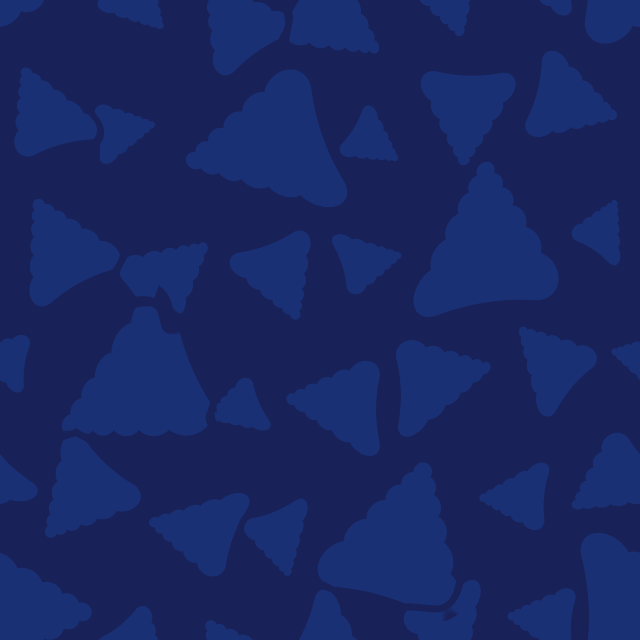
Write a three.js fragment shader that draws this pattern.

```glsl
#define GROUND vec3(0.094, 0.129, 0.345)
#define SHAPE vec3(0.102, 0.188, 0.459)
#define COUNT 30
#define LAYERS 6
#define LARGE 0.226
#define MEDIUM 0.136
#define SMALL 0.094
#define LEAN 0.5
#define DROOP 0.3
#define JITTER 0.022
#define GAP 0.005
#define EDGE 0.001

varying vec2 vUv;

const float TAU = 6.28319;

vec4 hash41(float n) {
  vec4 p = fract(vec4(n) * vec4(0.1031, 0.1030, 0.0973, 0.1099));
  p += dot(p, p.wzxy + 33.33);
  return fract((p.xxyz + p.yzzw) * p.zywx);
}

// Leaning stack of drooping capsules: two scalloped sides, one smooth hollow side
float scallopedTriangle(vec2 p, float lean) {
  p.x += lean * p.y;
  p.y += DROOP * p.x * p.x;
  float d = 1.0;
  for (int k = 0; k < LAYERS; k++) {
    float t = float(k) / float(LAYERS - 1);
    float rise = (t - 0.3 * t * t) / 0.7;
    float halfLength = 0.35 * (1.0 - rise);
    float radius = mix(0.17, 0.065, rise);
    vec2 q = vec2(max(abs(p.x) - halfLength, 0.0), p.y - mix(-0.31, 0.44, rise));
    d = min(d, length(q) - radius);
  }
  return d;
}

// Wrapping lattice of five rows, each holding one large shape between small ones
vec2 shapeCentre(float index, float kind, vec2 random) {
  vec2 c = vec2(index / float(COUNT), fract(index * 0.4));
  c.x += 0.018 * (step(4.5, kind) - step(0.5, kind) * step(kind, 1.5));
  vec2 sway = vec2(0.035 * sin(TAU * c.y + 1.0), 0.04 * sin(TAU * c.x + 2.0));
  return c + sway + JITTER * (random - 0.5);
}

float shapeSize(float kind, float random) {
  float size = kind < 0.5 ? LARGE : (kind < 1.5 || kind > 4.5 ? SMALL : MEDIUM);
  return size * mix(0.9, 1.1, random);
}

void main() {
  float nearest = 1.0;
  float second = 1.0;

  for (int i = 0; i < COUNT; i++) {
    float index = float(i);
    float kind = mod(index, 6.0);
    vec4 random = hash41(index + 7.0);
    float size = shapeSize(kind, random.x);
    vec2 p = fract(vUv - shapeCentre(index, kind, random.yz) + 0.5) - 0.5;

    if (dot(p, p) < size * size) {
      vec4 turn = hash41(index + 61.0);
      float c = cos(TAU * turn.x);
      float s = sin(TAU * turn.x);
      p = mat2(c, s, -s, c) * p;
      float d = size * scallopedTriangle(p / size, LEAN * (turn.y - 0.5));
      second = min(second, max(nearest, d));
      nearest = min(nearest, d);
    }
  }

  // Keep a thin channel open where two neighbours would touch
  float d = max(nearest, 0.5 * (nearest - second) + GAP);
  gl_FragColor = vec4(mix(SHAPE, GROUND, smoothstep(-EDGE, EDGE, d)), 1.0);
}
```
